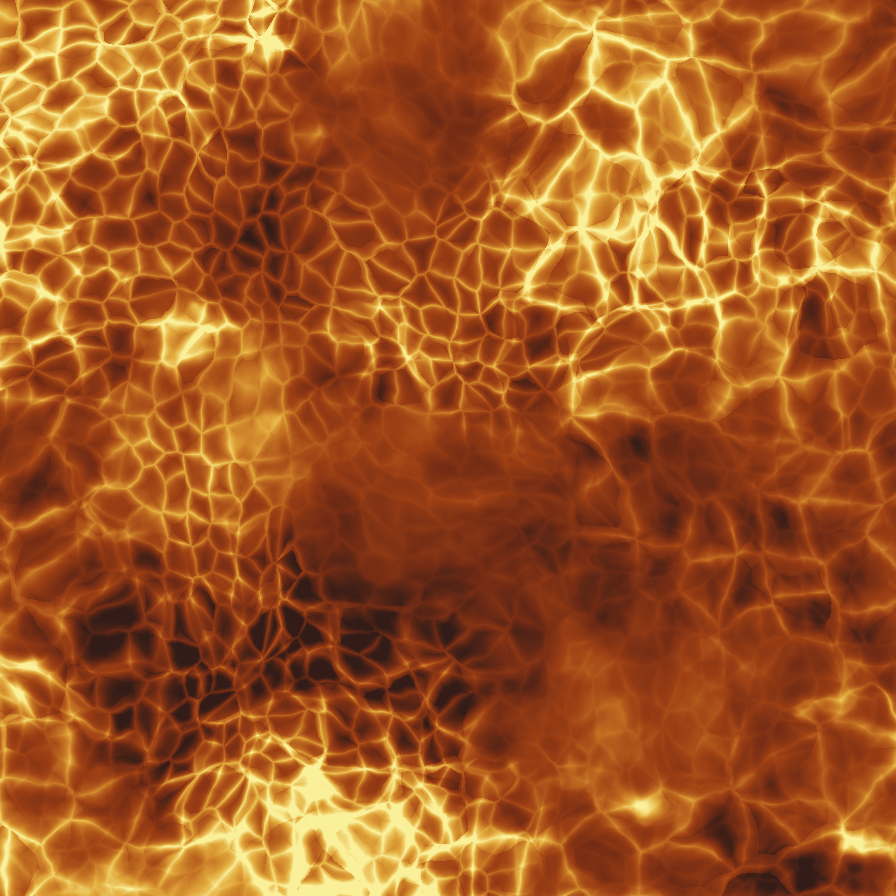
A WebGL 2 fragment shader for this texture:

```glsl
#version 300 es
precision highp float;
// Molten fire: glowing cellular veins, bright streams and charred pits over smouldering red.

uniform vec2 u_resolution;
out vec4 fragColor;

// Layout, in features per canvas height
const float BASE_SCALE = 4.2;
const float MASK_SCALE = 4.4;
const float STREAM_SCALE = 2.6;
const float COARSE_CELLS = 15.0;
const float FINE_CELLS = 31.0;
const float GRAIN_SCALE = 26.0;
const float WARP_SCALE = 5.0;
const float WARP_AMOUNT = 0.22;
const float CELL_WARP = 0.11;

// Strengths, in standard deviations of heat
const float BASE_GAIN = 0.78;
const float COARSE_GAIN = 1.8;
const float FINE_GAIN = 1.8;
const float CELL_VARIATION = 1.0;
const float GRAIN_GAIN = 0.17;
const float STREAM_GAIN = 2.8;
const float SPARK_GAIN = 0.6;
const float HEAT_OFFSET = 0.05;
const float COLD_SOFTENING = 0.8;

// Shape of the glow
const float VEIN_FALLOFF = 6.0;
const float SPARK_FALLOFF = 22.0;
const float STREAM_FALLOFF = 17.0;
const float VEIN_MEAN = 0.43;
const float FBM_DEVIATION = 0.127;

// Heat ramp: colours and the heat at which each is reached
const int STOPS = 6;
const vec3 RAMP[STOPS] = vec3[STOPS](
    vec3(0.20, 0.11, 0.09), vec3(0.45, 0.17, 0.08), vec3(0.62, 0.25, 0.08),
    vec3(0.77, 0.45, 0.14), vec3(0.89, 0.67, 0.24), vec3(0.98, 0.94, 0.60));
const float HEAT[STOPS] = float[STOPS](-1.9, -1.13, -0.3, 0.52, 1.17, 2.0);

float hash(vec2 p) {
    return fract(sin(dot(p, vec2(127.1, 311.7))) * 43758.5453);
}

float valueNoise(vec2 p) {
    vec2 i = floor(p);
    vec2 f = fract(p);
    vec2 w = f * f * (3.0 - 2.0 * f);
    float low = mix(hash(i), hash(i + vec2(1.0, 0.0)), w.x);
    float high = mix(hash(i + vec2(0.0, 1.0)), hash(i + vec2(1.0, 1.0)), w.x);
    return mix(low, high, w.y);
}

// Fractal noise, rotated between octaves to hide the lattice
float fbm(vec2 p) {
    const mat2 TURN = mat2(1.6, 1.2, -1.2, 1.6);
    float sum = 0.0;
    float amplitude = 0.516;
    for (int i = 0; i < 5; i++) {
        sum += amplitude * valueNoise(p);
        p = TURN * p + 13.7;
        amplitude *= 0.5;
    }
    return sum;
}

// Distance to the nearest cell border (x) and a random value per cell (y)
vec2 cells(vec2 p) {
    vec2 home = floor(p);
    vec2 nearest = vec2(9.0);
    vec2 second = vec2(9.0);
    vec2 id = home;
    for (int y = -1; y <= 1; y++) {
        for (int x = -1; x <= 1; x++) {
            vec2 cell = home + vec2(x, y);
            vec2 jitter = vec2(hash(cell), hash(cell + vec2(41.3, 17.9)));
            vec2 offset = cell + 0.08 + 0.84 * jitter - p;
            if (dot(offset, offset) < dot(nearest, nearest)) {
                second = nearest;
                nearest = offset;
                id = cell;
            } else if (dot(offset, offset) < dot(second, second)) {
                second = offset;
            }
        }
    }
    float gap = max(length(second - nearest), 0.001);
    float border = (dot(second, second) - dot(nearest, nearest)) / (2.0 * gap);
    return vec2(border, hash(id + 7.7));
}

// Glowing borders, with each cell's interior a little hotter or cooler
float veinHeat(vec2 cell, float gain) {
    float vein = exp(-VEIN_FALLOFF * cell.x);
    return gain * (vein - VEIN_MEAN) + CELL_VARIATION * (cell.y - 0.5) * (1.0 - vein);
}

vec3 heatColour(float heat) {
    vec3 colour = RAMP[0];
    for (int i = 1; i < STOPS; i++) {
        float t = clamp((heat - HEAT[i - 1]) / (HEAT[i] - HEAT[i - 1]), 0.0, 1.0);
        colour = mix(colour, RAMP[i], t);
    }
    return colour;
}

void main() {
    vec2 uv = gl_FragCoord.xy / u_resolution.y;
    vec2 warp = vec2(fbm(uv * WARP_SCALE + 3.1), fbm(uv * WARP_SCALE + 57.4)) - 0.5;
    vec2 p = uv + WARP_AMOUNT * warp;
    vec2 q = uv + CELL_WARP * warp;

    // Broad hot and cold regions, with a light grain
    float base = (fbm(p * BASE_SCALE + 21.0) - 0.5) / FBM_DEVIATION;
    float grain = (fbm(q * GRAIN_SCALE + 9.0) - 0.5) / FBM_DEVIATION;

    // Veins fade out in the smooth smouldering areas
    float coarseMask = smoothstep(0.34, 0.58, fbm(uv * MASK_SCALE + 81.0));
    float fineMask = mix(0.2, 1.0, smoothstep(0.36, 0.6, fbm(uv * MASK_SCALE + 133.0)));
    vec2 coarse = cells(q * COARSE_CELLS);
    vec2 fine = cells(q * FINE_CELLS + 31.0);
    float veins = coarseMask * veinHeat(coarse, COARSE_GAIN) + fineMask * veinHeat(fine, FINE_GAIN);
    float sparks = SPARK_GAIN * coarseMask * exp(-SPARK_FALLOFF * coarse.x) * smoothstep(-0.8, 1.0, base);

    // Wide bright streams along the mid level of a slow noise
    float level = 2.0 * fbm(p * STREAM_SCALE + 207.0) - 1.0;
    float streamMask = smoothstep(0.46, 0.66, fbm(uv * MASK_SCALE + 171.0));
    float stream = STREAM_GAIN * streamMask * exp(-STREAM_FALLOFF * abs(level));

    float heat = BASE_GAIN * base + GRAIN_GAIN * grain + veins + sparks + stream + HEAT_OFFSET;
    heat = max(heat, 0.0) + COLD_SOFTENING * min(heat, 0.0);
    fragColor = vec4(heatColour(heat), 1.0);
}
```
